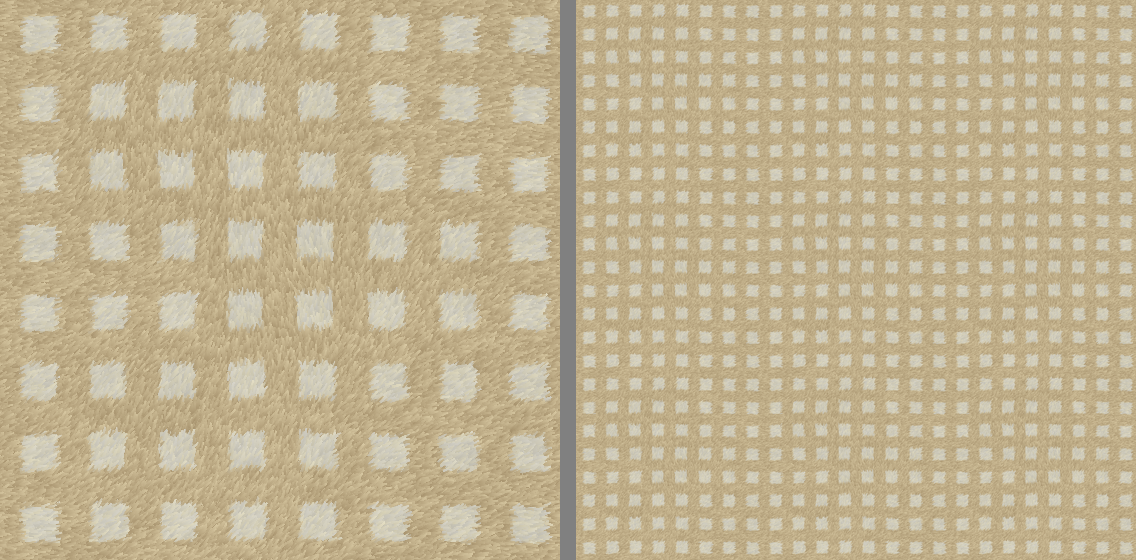
Left, the tile; right, the same tile 3 across and 3 down.
This pattern is drawn by a WebGL 1 fragment shader. Its source:

```glsl
precision highp float;
// Shaggy beige carpet with an 8 by 8 grid of cream squares, drawn strand by strand.

uniform vec2 u_resolution;

const float REPEATS = 8.0;         // squares across and down
const float SQUARE_HALF = 0.25;    // half side, in repeats
const float STRANDS = 192.0;       // strand cells across and down
const float STRAND_HALF = 1.5;     // half length, in strand cells
const float STRAND_WIDTH = 0.42;   // half width at the root, in strand cells
const float LEAN_SHIFT = 0.0095;   // how far the pile carries the pattern
const float LEAN_ANGLE = 0.95;     // mean pile direction, radians
const float LEAN_SWING = 1.9;      // slow change of direction
const float ANGLE_JITTER = 0.9;    // change of direction per strand
const float SWIRLS = 4.0;          // period of the direction noise
const float STACKING = 9.0;        // how sharply upper strands hide lower ones
const vec3 BEIGE_DARK = vec3(0.655, 0.575, 0.430);
const vec3 BEIGE_LIGHT = vec3(0.845, 0.785, 0.635);
const vec3 CREAM_COOL = vec3(0.785, 0.775, 0.735);
const vec3 CREAM_WARM = vec3(0.840, 0.815, 0.710);

vec4 hash4(vec2 p) {
  vec4 s = vec4(dot(p, vec2(127.1, 311.7)), dot(p, vec2(269.5, 183.3)),
                dot(p, vec2(419.2, 371.9)), dot(p, vec2(97.3, 157.7)));
  return fract(sin(s) * 43758.5453);
}

// Value noise that wraps after a whole period
float wrapNoise(vec2 p, float period) {
  vec2 i = floor(p);
  vec2 f = fract(p);
  f = f * f * (3.0 - 2.0 * f);
  float a = hash4(mod(i, period)).x;
  float b = hash4(mod(i + vec2(1.0, 0.0), period)).x;
  float c = hash4(mod(i + vec2(0.0, 1.0), period)).x;
  float d = hash4(mod(i + vec2(1.0, 1.0), period)).x;
  return mix(mix(a, b, f.x), mix(c, d, f.x), f.y);
}

// 1 inside a cream square, 0 on the beige ground
float squareMask(vec2 uv) {
  vec2 q = abs(fract(uv * REPEATS) - 0.5);
  return 1.0 - smoothstep(-0.01, 0.01, max(q.x, q.y) - SQUARE_HALF);
}

vec3 yarnColor(float mask, float shade, float warmth) {
  vec3 beige = mix(BEIGE_DARK, BEIGE_LIGHT, shade);
  vec3 cream = mix(CREAM_COOL, CREAM_WARM, warmth) + 0.1 * (shade - 0.45);
  return mix(beige, cream, mask);
}

void main() {
  vec2 uv = gl_FragCoord.xy / u_resolution;
  vec2 grid = uv * STRANDS;
  vec2 home = floor(grid);
  float soft = 0.5 * STRANDS / min(u_resolution.x, u_resolution.y);

  // Slowly turning pile direction
  float lean = LEAN_ANGLE + LEAN_SWING * (wrapNoise(uv * SWIRLS, SWIRLS) - 0.5);
  vec2 leanDir = vec2(cos(lean), sin(lean));

  // Shaded backing seen between strands
  float weightSum = 2.0;
  vec3 colorSum = weightSum * yarnColor(squareMask(uv - leanDir * LEAN_SHIFT), 0.1, 0.4);

  // Overlapping strands, each coloured at its root
  for (int y = -2; y <= 2; y++) {
    for (int x = -2; x <= 2; x++) {
      vec2 cell = home + vec2(float(x), float(y));
      vec2 id = mod(cell, STRANDS);
      vec4 place = hash4(id);
      vec4 look = hash4(id + 211.0);
      vec2 middle = cell + place.xy;
      float angle = lean + ANGLE_JITTER * (place.z - 0.5);
      vec2 dir = vec2(cos(angle), sin(angle));

      vec2 rel = grid - middle;
      float along = dot(rel, dir) / STRAND_HALF;
      float across = abs(dot(rel, vec2(-dir.y, dir.x)));
      float tip = clamp(along * 0.5 + 0.5, 0.0, 1.0);
      float width = STRAND_WIDTH * (1.0 - 0.5 * tip);
      float outside = max(across - width, (abs(along) - 1.0) * STRAND_HALF);
      float cover = 1.0 - smoothstep(-soft, soft, outside);

      vec2 root = middle / STRANDS - dir * LEAN_SHIFT * (0.7 + 0.6 * look.x);
      float shade = 0.62 * look.y + 0.42 * tip - 0.02;
      float weight = cover * exp2(STACKING * (place.w + 0.3 * tip));
      colorSum += weight * yarnColor(squareMask(root), shade, look.z);
      weightSum += weight;
    }
  }

  // Faint broad unevenness of the pile
  float wear = 0.02 * (wrapNoise(uv * 12.0 + 5.0, 12.0) - 0.5);
  gl_FragColor = vec4(colorSum / weightSum + wear, 1.0);
}
```
